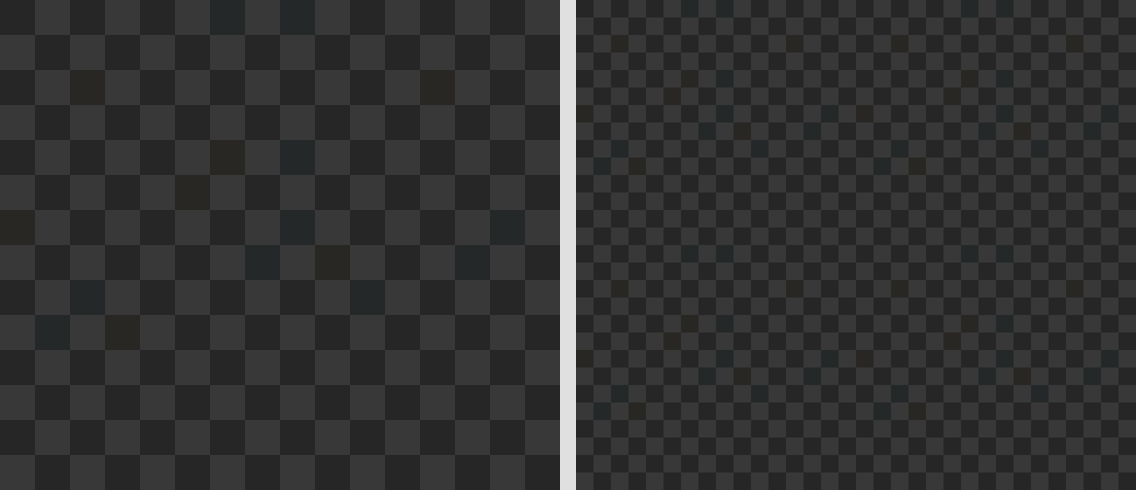
Left, the tile; right, the same tile 2 across and 2 down.
Give the GLSL for this pattern, as a Shadertoy shader.

```glsl
const vec2 CELLS = vec2(16.0, 14.0);   // even counts, so the checks wrap
const vec3 DARK = vec3(0.150);
const vec3 LIGHT = vec3(0.220);
const vec3 COOL_DARK = vec3(0.143, 0.158, 0.155);
const vec3 WARM_DARK = vec3(0.158, 0.153, 0.143);
const float COOL_SHARE = 0.125;        // share of dark cells in the tinted rows
const float WARM_SHARE = 0.0625;
const float FIRST_TINTED_ROW = 4.0;
const float SEED = 7.0;

float hash(vec2 cell) {
    vec3 p = fract(vec3(cell.xyx + SEED) * 0.1031);
    p += dot(p, p.yzx + 33.33);
    return fract((p.x + p.y) * p.z);
}

// Square wave of period two cells, from -1 to 1, with edges one pixel wide
vec2 squareWave(vec2 p, vec2 pixel) {
    vec2 edgeDistance = abs(mod(p - 0.5, 2.0) - 1.0) - 0.5;
    return clamp(edgeDistance / (0.5 * pixel), -1.0, 1.0);
}

// Occasional cool or warm cast on a dark cell
vec3 darkColor(vec2 cell) {
    if (cell.y < FIRST_TINTED_ROW) return DARK;
    float pick = hash(cell);
    if (pick < COOL_SHARE) return COOL_DARK;
    return pick < COOL_SHARE + WARM_SHARE ? WARM_DARK : DARK;
}

void mainImage(out vec4 fragColor, in vec2 fragCoord) {
    vec2 pixel = CELLS / iResolution.xy;
    vec2 p = fragCoord * pixel;
    vec2 cell = mod(floor(p), CELLS);

    // The lower left cell is light
    vec2 wave = squareWave(p, pixel);
    float lightness = 0.5 + 0.5 * wave.x * wave.y;

    fragColor = vec4(mix(darkColor(cell), LIGHT, lightness), 1.0);
}
```
